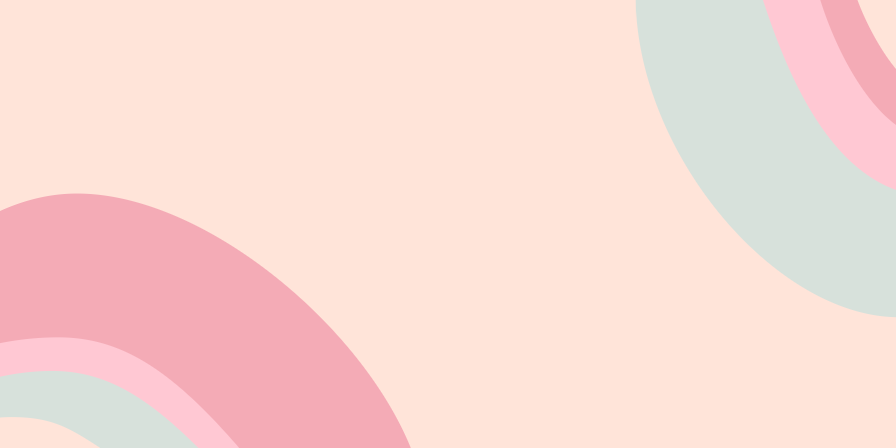
Reproduce this background procedurally as a Shadertoy shader.

```glsl
// Two nested pastel rainbows on cream: an arch at the lower left and a bowl
// at the upper right. Every band edge is a cubic Bezier curve; bands are
// painted from the outside in, using the signed distance to each curve.

const vec3 CREAM = vec3(1.0, 0.894, 0.851);
const vec3 ROSE  = vec3(0.957, 0.671, 0.714);
const vec3 PINK  = vec3(1.0, 0.784, 0.827);
const vec3 SAGE  = vec3(0.845, 0.882, 0.860);

vec2 bezier(vec2 a, vec2 b, vec2 c, vec2 d, float t) {
    float s = 1.0 - t;
    return s*s*s*a + 3.0*s*s*t*b + 3.0*s*t*t*c + t*t*t*d;
}

vec2 bezierTangent(vec2 a, vec2 b, vec2 c, vec2 d, float t) {
    float s = 1.0 - t;
    return s*s*(b - a) + 2.0*s*t*(c - b) + t*t*(d - c);
}

// Approximate signed distance to a curve running left to right;
// positive above it. The ends extend along their tangents.
float curveDistance(vec2 p, vec2 a, vec2 b, vec2 c, vec2 d) {
    float low = 0.0, high = 1.0;
    for (int i = 0; i < 18; i++) {
        float middle = 0.5*(low + high);
        if (bezier(a, b, c, d, middle).x < p.x) low = middle;
        else high = middle;
    }
    float t = 0.5*(low + high);
    vec2 tangent = normalize(bezierTangent(a, b, c, d, t));
    vec2 offset = p - bezier(a, b, c, d, t);
    return tangent.x*offset.y - tangent.y*offset.x;
}

// Arch: curve falling to the right of its peak, with a parabola on the
// left that sinks by drop at the canvas edge.
float archDistance(vec2 p, vec2 peak, vec2 b, vec2 c, vec2 d, float drop) {
    float left = max(peak.x - p.x, 0.0)/peak.x;
    return -curveDistance(p + vec2(0.0, drop*left*left), peak, b, c, d);
}

// Lays a colour over the base where the distance is positive.
vec3 paint(vec3 base, vec3 colour, float dist, float pixel) {
    return mix(base, colour, clamp(dist/pixel + 0.5, 0.0, 1.0));
}

vec3 lowerArch(vec3 col, vec2 p, float pixel) {
    col = paint(col, ROSE, archDistance(p, vec2(0.172, 0.568),
        vec2(0.453, 0.568), vec2(0.805, 0.276), vec2(0.917, 0.0), 0.039), pixel);
    col = paint(col, PINK, archDistance(p, vec2(0.130, 0.247),
        vec2(0.273, 0.247), vec2(0.385, 0.172), vec2(0.534, 0.0), 0.013), pixel);
    col = paint(col, SAGE, archDistance(p, vec2(0.117, 0.172),
        vec2(0.240, 0.172), vec2(0.333, 0.109), vec2(0.443, 0.0), 0.013), pixel);
    return paint(col, CREAM, archDistance(p, vec2(0.026, 0.069),
        vec2(0.117, 0.069), vec2(0.156, 0.044), vec2(0.224, 0.0), 0.001), pixel);
}

vec3 upperBowl(vec3 col, vec2 p, float pixel) {
    col = paint(col, SAGE, curveDistance(p, vec2(1.419, 1.0),
        vec2(1.424, 0.656), vec2(1.729, 0.297), vec2(2.0, 0.292)), pixel);
    col = paint(col, PINK, curveDistance(p, vec2(1.703, 1.0),
        vec2(1.750, 0.857), vec2(1.836, 0.635), vec2(2.0, 0.576)), pixel);
    col = paint(col, ROSE, curveDistance(p, vec2(1.831, 1.0),
        vec2(1.862, 0.901), vec2(1.922, 0.779), vec2(2.0, 0.721)), pixel);
    return paint(col, CREAM, curveDistance(p, vec2(1.914, 1.0),
        vec2(1.935, 0.943), vec2(1.969, 0.883), vec2(2.0, 0.846)), pixel);
}

void mainImage(out vec4 fragColor, in vec2 fragCoord) {
    // Canvas spans 2 units across and 1 unit up.
    vec2 p = fragCoord/iResolution.xy*vec2(2.0, 1.0);
    float pixel = 1.0/iResolution.y;

    vec3 col = lowerArch(CREAM, p, pixel);
    col = upperBowl(col, p, pixel);
    fragColor = vec4(col, 1.0);
}
```
